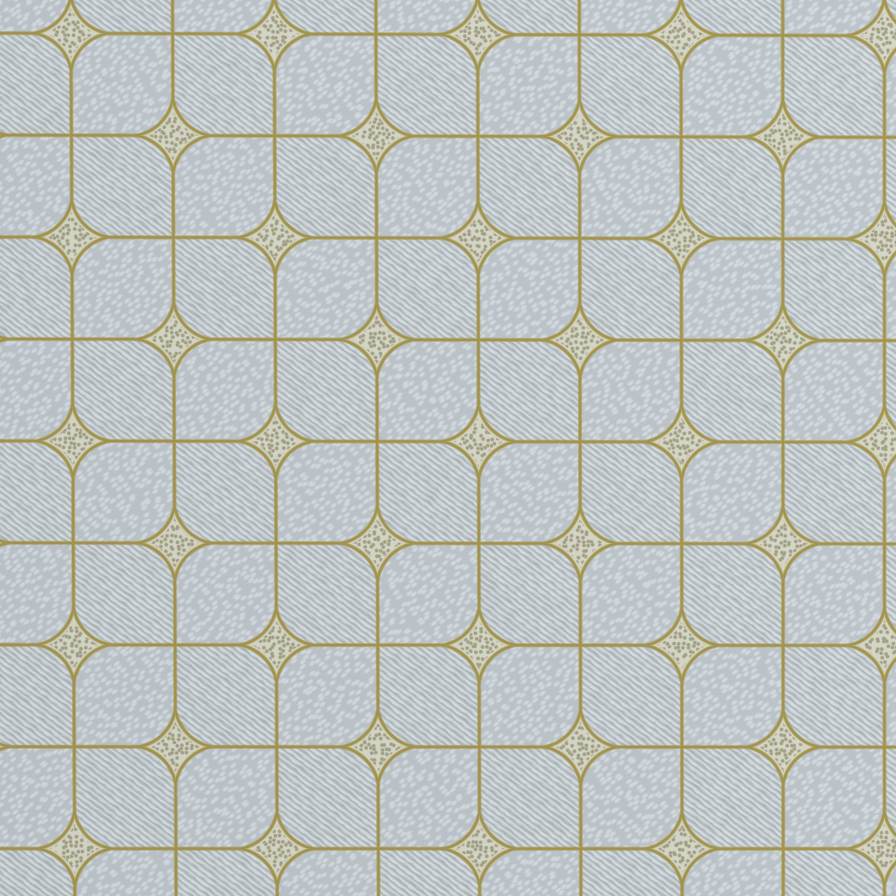
A Shadertoy shader for this pattern:

```glsl
// Pale wall tiles in a checkerboard of hatched and flecked squares, ruled in gold.
// Every second grid crossing opens into a concave four-pointed speckled star.
// A folded distance gives lines and stars; cellular noise gives the grain.

const float TAU = 6.2831853;
const vec2 GRID_COUNT = vec2(8.81, 8.79);      // tiles across and down
const vec2 GRID_ORIGIN = vec2(0.079, 0.037);   // first crossing, from top left
const float ARC_CENTRE = 0.44;                 // in tile widths
const float ARC_RADIUS = 0.447;
const float LINE_HALF_WIDTH = 0.0165;

const vec3 BASE = vec3(0.735, 0.765, 0.785);
const vec3 PALE = vec3(0.835, 0.865, 0.885);
const vec3 GROOVE = vec3(0.645, 0.675, 0.68);
const vec3 CREAM = vec3(0.83, 0.835, 0.775);
const vec3 OLIVE = vec3(0.60, 0.59, 0.47);
const vec3 GOLD = vec3(0.635, 0.58, 0.30);

vec2 hash2(vec2 p) {
    vec3 q = fract(vec3(p.xyx) * vec3(0.1031, 0.1030, 0.0973));
    q += dot(q, q.yzx + 33.33);
    return fract((q.xx + q.yz) * q.zy);
}

// Distance to the nearest scattered point
float cellular(vec2 p) {
    vec2 cell = floor(p);
    float nearest = 4.0;
    for (int y = -1; y <= 1; y++) {
        for (int x = -1; x <= 1; x++) {
            vec2 c = cell + vec2(x, y);
            vec2 d = c + 0.1 + 0.8 * hash2(c + 50.0) - p;
            nearest = min(nearest, dot(d, d));
        }
    }
    return sqrt(nearest);
}

// Coordinates along and across a unit direction
vec2 alongAcross(vec2 p, vec2 dir) {
    return vec2(dot(p, dir), dot(p, vec2(-dir.y, dir.x)));
}

float parity(vec2 cell) {
    return mod(cell.x + cell.y, 2.0);
}

// Distance to the tile outline: positive in tiles, negative in stars
float tileDistance(vec2 g, float centre, float radius) {
    vec2 crossing = floor(g + 0.5);
    vec2 q = abs(g - crossing);
    float straight = min(q.x, q.y);
    bool inCorner = max(q.x, q.y) < centre && parity(crossing) < 0.5;
    return inCorner ? min(straight, radius - length(q - centre)) : straight;
}

// Pale slanted flecks on the base colour
vec3 fleckedTile(vec2 g, float px) {
    vec2 p = alongAcross(g, vec2(0.8, -0.6)) * vec2(10.0, 18.0);
    float soft = 0.14 + 5.0 * px;
    float fleck = 1.0 - smoothstep(0.32 - soft, 0.32 + soft, cellular(p));
    return mix(BASE, PALE, fleck * 0.85);
}

// Fine diagonal ridges, broken into uneven dashes
vec3 hatchedTile(vec2 g, float px) {
    vec2 p = alongAcross(g, vec2(0.8, 0.6));
    float broken = cellular(p * vec2(9.0, 20.0));
    float wave = sin(TAU * (p.y * 20.0 + 0.35 * broken));
    float tone = 0.72 + 0.40 * wave - 0.32 * broken;
    return mix(GROOVE, PALE, clamp(tone, 0.0, 1.0));
}

// Cream star with dark grains and a clean pale rim
vec3 speckledStar(vec2 g, float depth, float px) {
    float soft = 0.12 + 6.0 * px;
    float grain = 1.0 - smoothstep(0.36 - soft, 0.36 + soft, cellular(g * 20.0));
    float inner = smoothstep(0.025, 0.045, depth);
    return mix(CREAM, OLIVE, grain * inner * 0.85);
}

void mainImage(out vec4 fragColor, in vec2 fragCoord) {
    vec2 uv = fragCoord / iResolution.xy;
    vec2 p = vec2(uv.x, 1.0 - uv.y);
    float px = GRID_COUNT.y / iResolution.y;

    // Slight skew of the hung sheet
    vec2 skew = vec2(0.005 * p.y * (1.0 - p.x), 0.003 * p.x * (1.0 - p.y));
    vec2 g = (p - skew - GRID_ORIGIN) * GRID_COUNT;

    // Surfaces
    float d = tileDistance(g, ARC_CENTRE, ARC_RADIUS);
    vec3 color = parity(floor(g)) > 0.5 ? hatchedTile(g, px) : fleckedTile(g, px);
    float star = 1.0 - smoothstep(-0.5 * px, 0.5 * px, d);
    color = mix(color, speckledStar(g, -d, px), star);

    // Gold outline with a softly printed edge
    float soft = 0.006 + 0.6 * px;
    float line = 1.0 - smoothstep(LINE_HALF_WIDTH - soft,
                                  LINE_HALF_WIDTH + soft, abs(d));
    color = mix(color, GOLD, line);

    // Soft light from the upper right
    color *= 0.98 + 0.02 * uv.x + 0.01 * uv.y;
    fragColor = vec4(color, 1.0);
}
```
